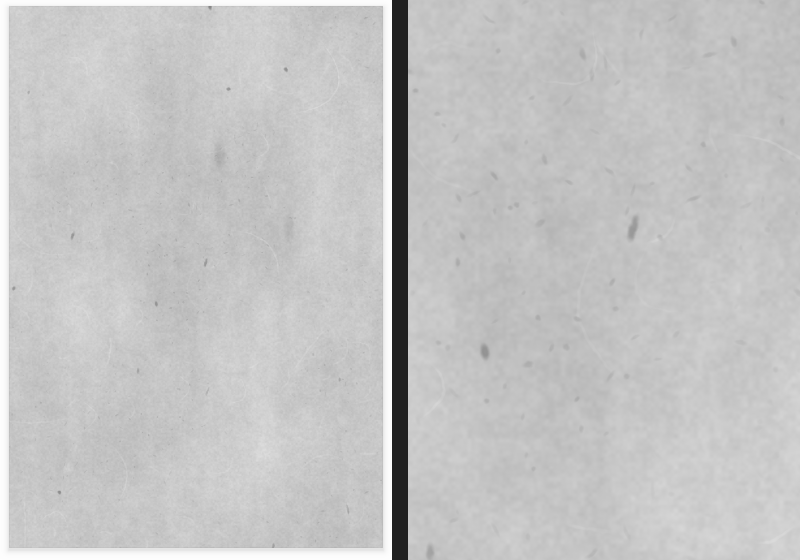
Left: the whole. Right: its middle third, enlarged.
Write a WebGL 2 fragment shader that draws this texture.

```glsl
#version 300 es
precision highp float;
// A pale grey concrete sheet on white with a soft drop shadow. Layered value
// noise gives clouds, vertical streaks and grain; jittered cells scatter
// dark pits and thin pale scratches over it.

#define BASE_GREY 0.782
#define CLOUD_AMOUNT 0.135
#define STREAK_AMOUNT 0.045
#define MOTTLE_AMOUNT 0.040
#define GRAIN_AMOUNT 0.055
#define FLECK_DARKNESS 0.055
#define PIT_DARKNESS 0.24
#define SCRATCH_LIGHT 0.040
#define SHADOW_DEPTH 0.10
#define PAPER_WHITE 0.995
#define SHEET_CENTRE vec2(0.3500, 0.5055)
#define SHEET_HALF vec2(0.3340, 0.4840)

uniform vec2 u_resolution;
out vec4 fragColor;

// Integer hash of a lattice cell, two values in 0..1
vec2 hash2(vec2 cell) {
  uvec2 v = uvec2(ivec2(cell) + 4096) * 1664525u + 1013904223u;
  for (int i = 0; i < 2; i++) {
    v.x += v.y * 1664525u;
    v.y += v.x * 1664525u;
    v ^= v >> 16u;
  }
  return vec2(v & 0xffffu) / 65535.0;
}

float valueNoise(vec2 p) {
  vec2 c = floor(p), f = fract(p);
  f = f * f * (3.0 - 2.0 * f);
  float low = mix(hash2(c).x, hash2(c + vec2(1, 0)).x, f.x);
  float high = mix(hash2(c + vec2(0, 1)).x, hash2(c + vec2(1, 1)).x, f.x);
  return mix(low, high, f.y);
}

// Fractal noise centred on zero
float fbm(vec2 p) {
  float sum = 0.0, amp = 0.5;
  for (int i = 0; i < 5; i++) {
    sum += amp * (valueNoise(p) - 0.5);
    p = mat2(1.6, 1.2, -1.2, 1.6) * p + 17.3;
    amp *= 0.52;
  }
  return sum;
}

mat2 rotation(float a) {
  return mat2(cos(a), sin(a), -sin(a), cos(a));
}

// Soft ellipses, one at most per cell; tilt limits their lean from vertical
float specks(vec2 p, float cell, float chance, float size, float tilt, float seed) {
  vec2 home = floor(p / cell);
  float cover = 0.0;
  for (int y = -1; y <= 1; y++)
    for (int x = -1; x <= 1; x++) {
      vec2 id = home + vec2(x, y);
      vec2 place = hash2(id + seed), kind = hash2(id + seed + 311.0);
      vec2 shape = hash2(id + seed + 677.0);
      vec2 q = rotation((kind.y - 0.5) * tilt) * (p - (id + place) * cell);
      vec2 radius = size * vec2(0.45 + 0.4 * shape.x, 0.8 + 1.5 * shape.y * shape.y);
      float spot = 1.0 - smoothstep(0.35, 1.35, length(q / radius));
      cover = max(cover, spot * step(kind.x, chance) * (0.35 + 0.65 * shape.x));
    }
  return cover;
}

// Slightly bent hairlines that fade toward their ends
float scratches(vec2 p, float cell, float chance, float seed, float px) {
  vec2 home = floor(p / cell);
  float cover = 0.0;
  for (int y = -1; y <= 1; y++)
    for (int x = -1; x <= 1; x++) {
      vec2 id = home + vec2(x, y);
      vec2 place = hash2(id + seed), kind = hash2(id + seed + 419.0);
      vec2 shape = hash2(id + seed + 823.0);
      vec2 q = rotation(kind.y * 3.1416) * (p - (id + place) * cell);
      q.y += (shape.x - 0.5) * 4.0 * q.x * q.x / cell;
      float reach = cell * (0.2 + 0.5 * shape.y);
      float line = 1.0 - smoothstep(0.0003, 0.0008 + px, abs(q.y));
      float fade = 1.0 - smoothstep(0.4 * reach, reach, abs(q.x));
      cover = max(cover, line * fade * step(kind.x, chance) * (0.4 + 0.6 * shape.x));
    }
  return cover;
}

float boxDistance(vec2 p, vec2 halfSize) {
  vec2 d = abs(p) - halfSize;
  return length(max(d, 0.0)) + min(max(d.x, d.y), 0.0);
}

float concrete(vec2 p, float px) {
  // Clouds, streaks and grain
  vec2 warp = 0.04 * vec2(fbm(p * 9.0), fbm(p * 9.0 + 50.0));
  float clouds = fbm((p + warp) * vec2(6.5, 4.8) + 7.0);
  float streaks = fbm(p * vec2(46.0, 9.0) + 31.0);
  float mottle = fbm(p * vec2(75.0, 90.0) + 83.0);
  float grain = valueNoise(p * 270.0) * 0.6 + valueNoise(p * 430.0 + 9.0) * 0.4 - 0.5;
  float grey = BASE_GREY + CLOUD_AMOUNT * clouds + STREAK_AMOUNT * streaks
             + MOTTLE_AMOUNT * mottle + GRAIN_AMOUNT * grain;

  // Small flecks gather where the clouds are dark
  float gather = smoothstep(0.16, -0.16, clouds);
  vec2 rough = p + 0.004 * vec2(mottle, fbm(p * 110.0 + 12.0));
  grey -= FLECK_DARKNESS * (0.4 + gather) * specks(rough, 0.017, 0.40, 0.0021, 2.8, 40.0);
  grey -= PIT_DARKNESS * specks(rough, 0.105, 0.24, 0.0042, 1.0, 150.0);
  grey -= 0.07 * specks(rough, 0.17, 0.35, 0.013, 0.2, 260.0) * gather;

  // Worn hairlines and pale rubs
  grey += SCRATCH_LIGHT * scratches(rough, 0.15, 0.45, 90.0, px);
  grey += 0.7 * SCRATCH_LIGHT * scratches(rough, 0.05, 0.28, 510.0, px);
  grey += 0.035 * specks(rough, 0.19, 0.3, 0.012, 2.5, 730.0);
  return grey;
}

void main() {
  float px = 1.0 / u_resolution.y;
  vec2 p = gl_FragCoord.xy * px;
  vec2 local = p - SHEET_CENTRE;
  float edge = boxDistance(local, SHEET_HALF);
  float shadowEdge = max(boxDistance(local + vec2(0.0, 0.004), SHEET_HALF), 0.0);
  float backdrop = PAPER_WHITE - SHADOW_DEPTH * exp(-shadowEdge / 0.0045);
  float sheet = concrete(p, px) - 0.035 * smoothstep(-0.003, 0.0, edge);
  float inside = 1.0 - smoothstep(-0.5 * px, 0.5 * px, edge);
  fragColor = vec4(vec3(mix(backdrop, sheet, inside)), 1.0);
}
```
